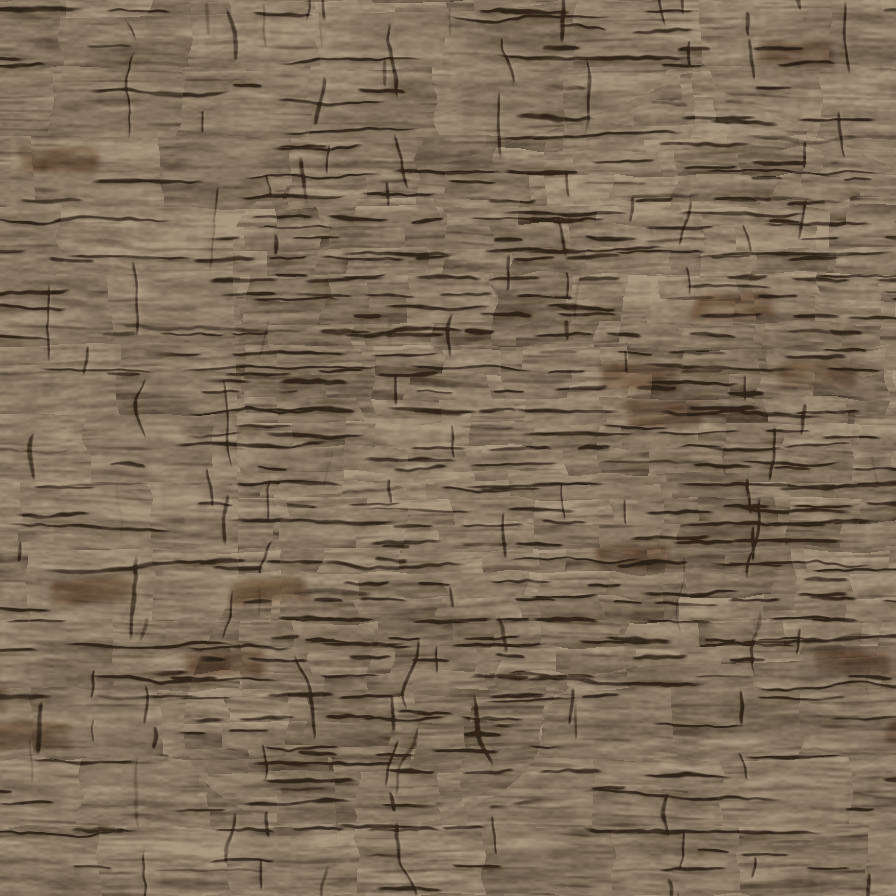
Give the GLSL for this texture, as a Shadertoy shader.

```glsl
// Rough hewn, weathered timber: stretched noise makes the horizontal grain,
// staggered blocks shift its tone, and scattered tapered strokes cut long
// cracks along the grain and short chop marks across it.

#define DARK vec3(0.19, 0.14, 0.095)
#define LIGHT vec3(0.605, 0.54, 0.45)
#define STAIN vec3(0.36, 0.27, 0.19)
#define BASE_TONE 0.83
#define GRAIN_CONTRAST 1.0
#define CRACK_DEPTH 0.75
#define CHOP_DEPTH 0.62
#define CRACK_WIDTH 0.0026
#define SOFTNESS 0.0013

float hash(vec2 p) {
    return fract(sin(dot(p, vec2(127.1, 311.7))) * 43758.5453);
}

float noise(vec2 p) {
    vec2 i = floor(p), f = fract(p);
    f = f * f * (3.0 - 2.0 * f);
    float low = mix(hash(i), hash(i + vec2(1, 0)), f.x);
    float high = mix(hash(i + vec2(0, 1)), hash(i + vec2(1, 1)), f.x);
    return mix(low, high, f.y);
}

// Staggered blocks: xy is the position inside the block, zw its identity
vec4 blocks(vec2 p, vec2 cells, float seed) {
    vec2 q = p * cells;
    float row = floor(q.y);
    q.x += hash(vec2(row, seed)) * 9.0;
    return vec4(fract(q), floor(q) + seed);
}

// Tapered wobbly strokes along x: returns dark core, lit edge, soft shadow
vec3 strokes(vec2 p, vec2 cells, float seed, float cover, float width) {
    vec4 b = blocks(p, cells, seed);
    vec2 id = b.zw;
    float halfLen = mix(0.2, 0.48, hash(id + 3.1));
    float centre = 0.5 + (hash(id + 5.7) - 0.5) * (1.0 - 2.0 * halfLen);
    float along = abs(b.x - centre) / halfLen;

    float bend = noise(vec2(p.x * 22.0, id.y * 7.3)) - 0.5;
    float jag = noise(vec2(p.x * 90.0, id.y * 3.7)) - 0.5;
    float y = mix(0.36, 0.64, hash(id + 8.3)) + bend * 0.22;
    y += (hash(id + 1.9) - 0.5) * 0.3 * (b.x - 0.5);
    float d = (b.y - y) / cells.y + jag * 0.0022;

    float w = width * sqrt(max(1.0 - along * along, 0.0));
    w *= mix(0.35, 1.2, hash(id + 6.4)) * (0.4 + noise(vec2(p.x * 55.0, id.y)));
    float present = smoothstep(0.0, 0.12, cover - hash(id + 2.2));
    present *= smoothstep(0.0, 0.25, 1.0 - along);

    float core = 1.0 - smoothstep(w * 0.4, w + SOFTNESS, abs(d));
    float lit = smoothstep(w * 0.5, w + SOFTNESS, d) * exp(-max(d, 0.0) / 0.0035);
    float shade = step(d, 0.0) * exp(min(d, 0.0) / 0.004);
    float inside = smoothstep(0.0, 0.15, b.y) * smoothstep(1.0, 0.85, b.y);
    return vec3(core, lit, shade) * present * inside;
}

// Fine fibres, broken at block borders by the shift
float grain(vec2 p, float shift) {
    p.y += 0.012 * noise(p * vec2(5.0, 9.0)) + 0.004 * noise(p * vec2(18.0, 30.0));
    p += shift * vec2(3.7, 1.3);
    float g = 0.28 * (noise(p * vec2(7.0, 55.0)) - 0.5);
    g += 0.30 * (noise(p * vec2(16.0, 130.0)) - 0.5);
    g += 0.28 * (noise(p * vec2(42.0, 270.0)) - 0.5);
    g += 0.16 * (noise(p * vec2(150.0, 330.0)) - 0.5);
    return g - 0.22 * smoothstep(0.68, 0.92, noise(p * vec2(14.0, 190.0) + 31.0));
}

void mainImage(out vec4 fragColor, in vec2 fragCoord) {
    vec2 uv = fragCoord / iResolution.xy;
    vec2 ragged = vec2(noise(uv * vec2(20.0, 45.0)), noise(uv * vec2(28.0, 12.0) + 9.0));
    vec2 p = uv + (ragged - 0.5) * vec2(0.012, 0.008);

    // Rough zones carry many splinters, calm zones more chop marks
    float rough = smoothstep(0.3, 0.7, noise(uv * vec2(2.6, 5.5) + 4.0));

    // Blocks of differing tone, each a little darker at its lower border
    vec4 big = blocks(p, vec2(7.0, 13.0), 1.0);
    vec4 small = blocks(p, vec2(11.0, 36.0), 17.0);
    float bigTone = hash(big.zw);
    float smallTone = hash(small.zw);
    float tone = BASE_TONE + GRAIN_CONTRAST * grain(uv, bigTone + smallTone * step(0.5, rough));
    tone += 0.13 * (bigTone - 0.5) + 0.05 * (big.y - 0.5);
    tone += rough * (0.2 * (smallTone - 0.5) + 0.14 * (small.y - 0.5));
    tone += 0.12 * (noise(uv * vec2(5.0, 14.0) + 20.0) - 0.5);

    // Cracks along the grain: long, medium and short splinters
    vec3 cut = strokes(uv, vec2(4.0, 23.0), 2.0, 0.62, CRACK_WIDTH * 0.8);
    cut = max(cut, strokes(uv, vec2(7.0, 34.0), 5.0, 0.22 + 0.5 * rough, CRACK_WIDTH));
    cut = max(cut, strokes(uv, vec2(12.0, 47.0), 11.0, 0.14 + 0.55 * rough, CRACK_WIDTH * 0.9));
    tone -= CRACK_DEPTH * cut.x + 0.22 * cut.z * (1.0 - cut.x);
    tone += 0.15 * cut.y * (1.0 - cut.x);

    // Chop marks across the grain
    vec3 chop = strokes(uv.yx, vec2(9.0, 10.0), 23.0, 0.62 - 0.35 * rough, CRACK_WIDTH * 0.85);
    chop = max(chop, strokes(uv.yx, vec2(17.0, 15.0), 29.0, 0.28, CRACK_WIDTH * 0.7));
    tone -= CHOP_DEPTH * chop.x + 0.14 * chop.z * (1.0 - chop.x);
    tone += 0.15 * chop.y * (1.0 - chop.x);

    // A few brown stained chips
    vec4 chip = blocks(p, vec2(10.0, 25.0), 41.0);
    vec2 border = smoothstep(vec2(0.0), vec2(0.15, 0.3), 0.5 - abs(chip.xy - 0.5));
    float stain = step(0.93, hash(chip.zw)) * border.x * border.y;
    stain *= 0.35 + 0.6 * noise(uv * vec2(45.0, 110.0));

    vec3 color = mix(DARK, LIGHT, clamp(tone, 0.0, 1.12));
    color = mix(color, STAIN * (0.45 + 0.7 * clamp(tone, 0.0, 1.0)), stain);
    fragColor = vec4(color, 1.0);
}
```
